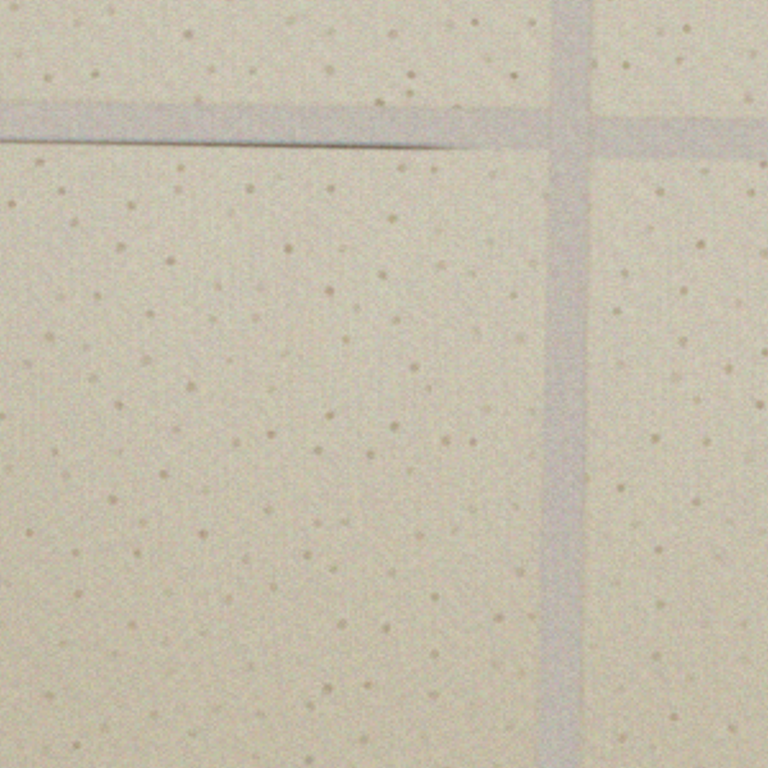
Write a Shadertoy shader that draws this texture.

```glsl
// Draws a speckled ceiling tile panel crossed by a pale metal grid with soft grain.
#define DOT_CELLS 15.0
#define DOT_RADIUS 0.0078
#define DOT_STRENGTH 0.78
#define EDGE_BLUR 0.0045
#define GRAIN_CELLS 300.0
#define GRAIN_AMOUNT 0.095
#define TILE_TOP vec3(0.792, 0.766, 0.697)
#define TILE_BOTTOM vec3(0.766, 0.733, 0.650)
#define BAR_COLOR vec3(0.752, 0.725, 0.686)
#define DOT_COLOR vec3(0.630, 0.560, 0.450)
#define SHADOW_COLOR vec3(0.450, 0.385, 0.310)

float hash(vec2 p) {
    return fract(sin(dot(p, vec2(127.1, 311.7))) * 43758.5453);
}

vec3 hash3(vec2 p) {
    return vec3(hash(p), hash(p + 37.3), hash(p + 71.9));
}

// Smooth colour noise, centred on zero
vec3 colorNoise(vec2 p) {
    vec2 cell = floor(p), f = fract(p);
    f = f * f * (3.0 - 2.0 * f);
    vec3 low = mix(hash3(cell), hash3(cell + vec2(1, 0)), f.x);
    vec3 high = mix(hash3(cell + vec2(0, 1)), hash3(cell + vec2(1, 1)), f.x);
    return mix(low, high, f.y) - 0.5;
}

// Soft mask that is one between two edges
float band(float v, float lo, float hi) {
    return smoothstep(lo - EDGE_BLUR, lo + EDGE_BLUR, v)
         * (1.0 - smoothstep(hi - EDGE_BLUR, hi + EDGE_BLUR, v));
}

// Soft ridge around zero
float ridge(float d, float width) {
    return exp(-d * d / (width * width));
}

// Jittered pinholes on a slightly turned lattice, each with its own depth
float pinholes(vec2 uv) {
    vec2 p = mat2(0.966, 0.259, -0.259, 0.966) * uv * DOT_CELLS;
    vec2 home = floor(p);
    float cover = 0.0;
    for (int j = -1; j <= 1; j++) {
        for (int i = -1; i <= 1; i++) {
            vec2 cell = home + vec2(i, j);
            vec3 rnd = hash3(cell + 5.0);
            vec2 center = cell + 0.5 + 0.68 * (rnd.xy - 0.5);
            float radius = DOT_RADIUS * mix(0.88, 1.12, rnd.x);
            float d = length(p - center) / DOT_CELLS;
            float depth = mix(0.32, 1.0, rnd.z * sqrt(rnd.z));
            cover = max(cover, depth * (1.0 - smoothstep(radius * 0.2, radius * 1.2, d)));
        }
    }
    return cover;
}

void mainImage(out vec4 fragColor, in vec2 fragCoord) {
    vec2 uv = fragCoord / iResolution.xy;

    // Tile base, warmer and darker toward the lower left
    float light = smoothstep(-0.1, 0.75, uv.y + 0.12 * (uv.x - 0.5));
    vec3 color = mix(TILE_BOTTOM, TILE_TOP, light);
    color -= 0.008 * smoothstep(0.3, 0.0, uv.x);
    color = mix(color, DOT_COLOR, pinholes(uv) * DOT_STRENGTH * mix(0.75, 1.0, uv.y));

    // Grid bars: the vertical one leans, the horizontal one steps down at the joint
    float leftEdge = mix(0.699, 0.719, uv.y);
    float rightEdge = mix(0.755, 0.771, uv.y);
    float vertical = band(uv.x, leftEdge, rightEdge);
    float isRight = step(0.5 * (leftEdge + rightEdge), uv.x);
    float barTop = mix(0.8685 - 0.0145 * uv.x, 0.858 - 0.013 * uv.x, isRight);
    float barBottom = mix(0.816 - 0.0155 * uv.x, 0.802 - 0.010 * uv.x, isRight);
    float horizontal = band(uv.y, barBottom, barTop);
    vec3 barColor = BAR_COLOR - 0.010 * (1.0 - uv.y);
    color = mix(color, barColor, max(vertical, horizontal));

    // Faint warm lines along the bar edges
    float rim = ridge(uv.x - rightEdge, 0.005) + 0.4 * ridge(uv.x - leftEdge, 0.005);
    rim += 0.8 * ridge(uv.y - barTop, 0.005) * (1.0 - vertical);
    color -= rim * vec3(0.018, 0.022, 0.030);

    // Gap shadow below the left bar, with a cool upper fringe
    float fade = (1.0 - smoothstep(0.50, 0.65, uv.x)) * mix(0.6, 1.0, smoothstep(0.0, 0.45, uv.x));
    float gap = uv.y - barBottom;
    color = mix(color, SHADOW_COLOR, 0.8 * fade * ridge(gap, 0.0034));
    color -= fade * ridge(gap - 0.005, 0.003) * vec3(0.09, 0.045, 0.010);

    // Sensor grain: fine speckle over a fainter coarse mottle
    vec3 grain = colorNoise(uv * GRAIN_CELLS) + 0.35 * colorNoise(uv * GRAIN_CELLS * 0.47 + 9.0);
    float luma = dot(grain, vec3(0.333));
    color += GRAIN_AMOUNT * mix(vec3(luma), grain, 0.7);

    fragColor = vec4(clamp(color, 0.0, 1.0), 1.0);
}
```
